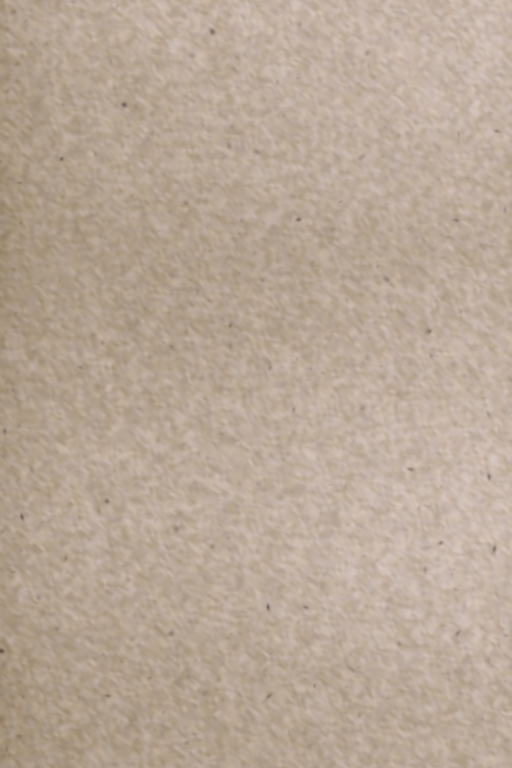
Reproduce this texture procedurally as a Shadertoy shader.

```glsl
// Draws a sheet of recycled kraft paper with soft grain, broad shading and dark flecks.

const vec3 PAPER = vec3(0.733, 0.664, 0.602);
const vec3 TONE_TINT = vec3(0.98, 1.0, 1.25);   // light areas turn cooler
const vec3 WARM_SHIFT = vec3(0.35, 0.05, -0.6); // ochre against grey fibres
const vec3 FLECK_TINT = vec3(1.0, 0.97, 0.88);

float hash(vec2 p) {
    return fract(sin(dot(p, vec2(127.1, 311.7))) * 43758.5453);
}

vec2 hash2(vec2 p) {
    return vec2(hash(p), hash(p + 37.3));
}

mat2 rotation(float angle) {
    float c = cos(angle), s = sin(angle);
    return mat2(c, s, -s, c);
}

// Smooth value noise, centred on zero
float noise(vec2 p) {
    vec2 cell = floor(p);
    vec2 f = fract(p);
    f = f * f * (3.0 - 2.0 * f);
    float low = mix(hash(cell), hash(cell + vec2(1, 0)), f.x);
    float high = mix(hash(cell + vec2(0, 1)), hash(cell + vec2(1, 1)), f.x);
    return mix(low, high, f.y) - 0.5;
}

// Short pulp fibres: two crossed, stretched layers plus a rounder one
float pulpGrain(vec2 p, float size) {
    vec2 q = p / size;
    q += 0.8 * vec2(noise(q * 0.35 + 11.0), noise(q * 0.35 + 47.0));
    float rising = noise(rotation(0.7) * q * vec2(0.75, 1.1) + 5.0);
    float falling = noise(rotation(-0.9) * q * vec2(1.1, 0.75) + 71.0);
    float clumps = noise(rotation(0.3) * q * 0.45 + 23.0);
    return 0.75 * rising + 0.75 * falling + 0.5 * clumps;
}

// Scattered soft oval flecks, one candidate per cell; returns darkness
float flecks(vec2 p, float cellSize, float density, float radius, float seed) {
    vec2 home = floor(p / cellSize);
    float dark = 0.0;
    for (int j = -1; j <= 1; j++) {
        for (int i = -1; i <= 1; i++) {
            vec2 cell = home + vec2(i, j);
            vec2 id = cell + seed;
            vec2 d = p - (cell + hash2(id)) * cellSize;
            d = rotation(6.2832 * hash(id + 9.1)) * d;
            float r = radius * mix(0.65, 1.15, hash(id + 17.7));
            d.y *= mix(1.1, 2.0, hash(id + 3.9));
            float present = step(hash(id + 61.3), density);
            float strength = mix(0.25, 1.0, pow(hash(id + 83.9), 2.0));
            dark = max(dark, present * strength * exp(-dot(d, d) / (r * r)));
        }
    }
    return dark;
}

// Broad light: horizontal bands, brighter right side, shaded left edge
float shading(vec2 uv, vec2 p) {
    float bands = -0.024 * cos(9.4248 * uv.y);
    float sideLight = 0.075 * (uv.x - 0.5);
    float leftEdge = -0.045 * exp(-uv.x * 16.0);
    float rightEdge = -0.02 * exp((uv.x - 1.0) * 45.0);
    float patches = 0.025 * noise(p * vec2(4.0, 9.0) + 3.0);
    return bands + sideLight + leftEdge + rightEdge + patches;
}

void mainImage(out vec4 fragColor, in vec2 fragCoord) {
    vec2 uv = fragCoord / iResolution.xy;
    vec2 p = fragCoord / iResolution.y;

    // Light and fibre texture
    float tone = shading(uv, p) + 0.088 * pulpGrain(p, 0.0056);
    vec3 color = PAPER + tone * TONE_TINT;

    // Slight colour variation between fibres
    color += 0.045 * noise(rotation(0.5) * p / 0.0085 + 90.0) * WARM_SHIFT;

    // Faint common flecks, then sparse strong ones
    color -= 0.075 * flecks(p, 0.024, 0.45, 0.0038, 13.0) * FLECK_TINT;
    color -= 0.31 * flecks(p, 0.062, 0.38, 0.0042, 151.0) * FLECK_TINT;

    fragColor = vec4(clamp(color, 0.0, 1.0), 1.0);
}
```
